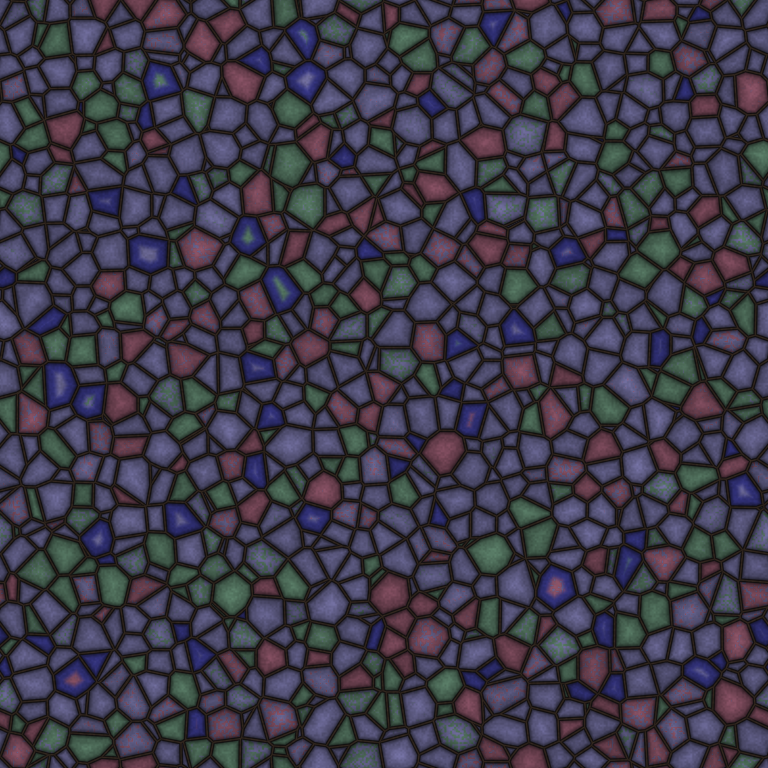
A WebGL 1 fragment shader for this pattern:

```glsl
precision highp float;

uniform vec2 u_resolution;

const float CELLS = 32.0;        // sites along one side of the canvas
const float GRAIN = 400.0;       // speckles along one side
const float LEAD_HALF = 0.0023;  // half width of the dark joints

const vec3 LEAD_CORE = vec3(0.18, 0.14, 0.11);
const vec3 LEAD_SIDE = vec3(0.065, 0.055, 0.055);
const vec3 VIOLET = vec3(0.40, 0.39, 0.56);
const vec3 GREEN = vec3(0.33, 0.46, 0.38);
const vec3 ROSE = vec3(0.50, 0.30, 0.37);
const vec3 COBALT = vec3(0.22, 0.22, 0.54);

// Three random values per lattice point, without sine
vec3 hash3(vec2 p) {
  vec3 q = fract(p.xyx * vec3(0.1031, 0.1030, 0.0973));
  q += dot(q, q.yxz + 33.33);
  return fract((q.xxy + q.yzz) * q.zyx);
}

float valueNoise(vec2 p) {
  vec2 i = floor(p);
  vec2 f = fract(p);
  f = f * f * (3.0 - 2.0 * f);
  float low = mix(hash3(i).x, hash3(i + vec2(1.0, 0.0)).x, f.x);
  float high = mix(hash3(i + vec2(0.0, 1.0)).x, hash3(i + 1.0).x, f.x);
  return mix(low, high, f.y);
}

// Site of a lattice cell: position in xy, weight in z; wraps at the borders
vec3 site(vec2 cell) {
  vec3 h = hash3(mod(cell, CELLS) + 7.0);
  return vec3(cell + h.xy, 0.75 * h.z);
}

// Weighted squared distance, which keeps all cell borders straight
float power(vec2 p, vec3 s) {
  vec2 d = p - s.xy;
  return dot(d, d) - s.z;
}

// Distance to the nearest border in xy.x, owner lattice cell in yz
vec3 mosaic(vec2 p) {
  vec2 base = floor(p);
  vec2 owner = base;
  float best = 100.0;
  for (int y = -2; y <= 2; y++) {
    for (int x = -2; x <= 2; x++) {
      vec2 cell = base + vec2(float(x), float(y));
      float d = power(p, site(cell));
      if (d < best) {
        best = d;
        owner = cell;
      }
    }
  }
  vec3 own = site(owner);
  float border = 100.0;
  for (int y = -2; y <= 2; y++) {
    for (int x = -2; x <= 2; x++) {
      vec2 cell = base + vec2(float(x), float(y));
      vec3 other = site(cell);
      float gap = length(other.xy - own.xy);
      if (gap > 0.0001) {
        border = min(border, (power(p, other) - best) / (2.0 * gap));
      }
    }
  }
  return vec3(border, owner);
}

// Green at low tones, violet between, rose at high tones
vec3 glassTint(float tone) {
  vec3 tint = mix(GREEN, VIOLET, smoothstep(0.18, 0.26, tone));
  return mix(tint, ROSE, smoothstep(0.82, 0.88, tone));
}

// Glass darkens towards its rim and is speckled by the grain
vec3 glass(vec3 seed, float edge, float grain, float cloud) {
  float heart = 0.35 * smoothstep(0.018, 0.034, edge);
  float tone = mix(seed.x, 0.5, heart) + 0.16 * (grain - 0.5);
  vec3 tint = glassTint(tone);
  float small = 1.0 - smoothstep(0.010, 0.020, edge);
  tint = mix(tint, COBALT, step(0.93, seed.y) * small);
  float shade = mix(0.42, 0.78, smoothstep(0.001, 0.008, edge));
  shade += 0.24 * smoothstep(0.005, 0.022, edge);
  shade *= 0.92 + 0.12 * seed.z;
  return tint * shade * (0.86 + 0.16 * grain + 0.12 * cloud);
}

void main() {
  float side = min(u_resolution.x, u_resolution.y);
  vec2 uv = gl_FragCoord.xy / side;
  float pixel = 1.0 / side;

  vec3 cell = mosaic(uv * CELLS);
  float edge = cell.x / CELLS;
  vec3 seed = hash3(mod(cell.yz, CELLS) + 91.0);
  float grain = valueNoise(uv * GRAIN);
  float cloud = valueNoise(uv * 60.0 + 17.0);

  // Joints with a lighter brown ridge
  vec3 lead = mix(LEAD_CORE, LEAD_SIDE, smoothstep(0.0, 0.0018, edge));
  lead *= 0.85 + 0.3 * grain;

  float soft = 0.0004 + 0.5 * pixel;
  float cover = smoothstep(LEAD_HALF - soft, LEAD_HALF + soft, edge);
  gl_FragColor = vec4(mix(lead, glass(seed, edge, grain, cloud), cover), 1.0);
}
```
